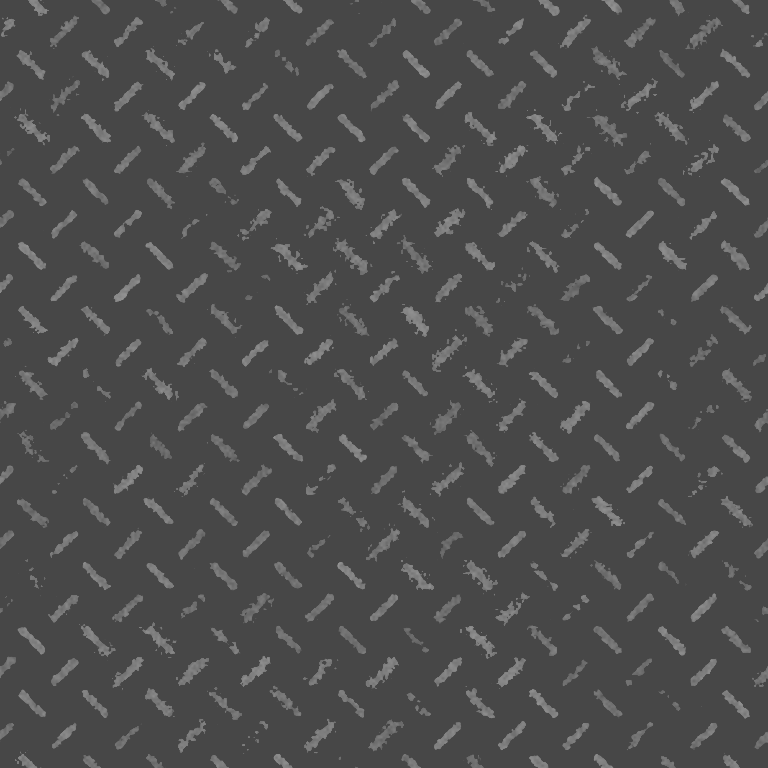
Reproduce this pattern procedurally as a Shadertoy shader.

```glsl
// Worn tread plate: crossed diagonal bars with frayed, speckled paint on dark grey.

const float REPEATS = 12.0;
const float BAR_HALF_LENGTH = 0.222;
const float BAR_RADIUS = 0.057;
const vec3 PLATE_COLOR = vec3(0.278);

// Integer hash of a lattice point, 0 to 1
float hash(vec2 cell, float seed) {
    uvec3 v = uvec3(ivec3(vec3(cell, seed))) * 1664525u + 1013904223u;
    v.x += v.y * v.z;
    v.y += v.z * v.x;
    v.z += v.x * v.y;
    v ^= v >> 16u;
    v.x += v.y * v.z;
    return float(v.x >> 8u) / 16777216.0;
}

// Value noise that wraps over the unit square
float wrapNoise(vec2 uv, float period, float seed) {
    vec2 p = uv * period;
    vec2 f = fract(p);
    vec2 lo = mod(floor(p), period);
    vec2 hi = mod(lo + 1.0, period);
    f = f * f * (3.0 - 2.0 * f);
    float bottom = mix(hash(lo, seed), hash(vec2(hi.x, lo.y), seed), f.x);
    float top = mix(hash(vec2(lo.x, hi.y), seed), hash(hi, seed), f.x);
    return mix(bottom, top, f.y);
}

// Signed distance to a round-ended bar centred on the origin
float barDistance(vec2 p, vec2 dir, float halfLength, float radius) {
    float along = clamp(dot(p, dir), -halfLength, halfLength);
    return length(p - dir * along) - radius;
}

// One lattice of worn bars: x = coverage, y = grey tone
vec2 wornBars(vec2 uv, vec2 offset, vec2 dir, float seed, float pixel) {
    vec2 p = uv * REPEATS - offset;
    vec2 id = mod(floor(p + 0.5), REPEATS);
    float d = barDistance(fract(p + 0.5) - 0.5, dir, BAR_HALF_LENGTH, BAR_RADIUS);

    // Grain at three scales
    float fine = wrapNoise(uv, 300.0, 1.0);
    float medium = wrapNoise(uv, 170.0, 2.0);
    float coarse = wrapNoise(uv, 84.0, 3.0);
    float grain = mix(fine, medium, 0.4);
    float patches = mix(medium, coarse, 0.5);

    // Wear differs by region and by bar
    float region = wrapNoise(uv, 6.0, 4.0);
    float spread = smoothstep(0.25, 0.9, mix(region, hash(id, seed), 0.5));
    float fade = smoothstep(0.62, 1.0, mix(hash(id, seed + 1.0), wrapNoise(uv, 7.0, 5.0), 0.25));

    // Frayed rim, outward specks and worn-away patches
    float edge = d - max(grain - 0.5, 0.0) * mix(0.04, 0.36, spread);
    edge += max(0.5 - grain, 0.0) * 0.07;
    edge += max(0.6 - patches, 0.0) * 0.6 * fade;
    float coverage = 1.0 - smoothstep(-0.5 * pixel, 0.5 * pixel, edge);

    // Mottled paint, dimmer on faded bars and loose specks
    float mottle = 0.3 * fine + 0.4 * patches + 0.3 * hash(id, seed + 2.0);
    float tone = 0.34 + 0.26 * mottle - 0.06 * fade;
    tone -= 0.06 * smoothstep(0.0, 0.04, d);
    return vec2(coverage, tone);
}

void mainImage(out vec4 fragColor, in vec2 fragCoord) {
    vec2 uv = fragCoord / iResolution.xy;
    float pixel = REPEATS / iResolution.y;

    // Two interleaved lattices of opposite slant
    vec2 rising = wornBars(uv, vec2(0.0, 0.5), vec2(1.0, 1.0) * sqrt(0.5), 11.0, pixel);
    vec2 falling = wornBars(uv, vec2(0.5, 0.0), vec2(1.0, -1.0) * sqrt(0.5), 21.0, pixel);

    vec3 color = mix(PLATE_COLOR, vec3(rising.y), rising.x);
    color = mix(color, vec3(falling.y), falling.x);

    // Sparse stray flecks over the bare plate
    float fleck = smoothstep(0.994, 1.0, wrapNoise(uv, 300.0, 6.0));
    color = mix(color, vec3(0.42), 0.6 * fleck);

    fragColor = vec4(color, 1.0);
}
```
